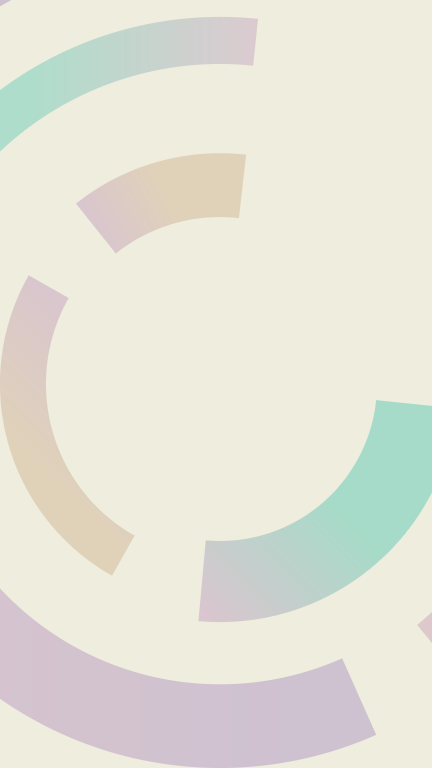
Write a WebGL 1 fragment shader that draws this background.

```glsl
precision highp float;
// Broken concentric rings in soft pastel gradients on a cream ground.

uniform vec2 u_resolution;

#define CREAM vec3(0.935, 0.929, 0.870)
#define PINK vec3(0.852, 0.775, 0.808)
#define MINT vec3(0.648, 0.860, 0.785)
#define SAND vec3(0.877, 0.822, 0.726)
#define LILAC vec3(0.808, 0.757, 0.816)
#define ROSE vec3(0.868, 0.785, 0.795)
#define CENTER vec2(0.0052, 0.0)

// Coverage of a ring piece; radii in canvas heights, angles in degrees.
float arc(vec2 p, float inner, float outer, float startDeg, float endDeg) {
  float middle = radians(0.5 * (startDeg + endDeg));
  float spread = radians(0.5 * (endDeg - startDeg));
  vec2 axis = vec2(cos(middle), sin(middle));
  vec2 q = vec2(dot(p, axis), abs(axis.x * p.y - axis.y * p.x));
  float sides = q.y * cos(spread) - q.x * sin(spread);
  float rims = abs(length(p) - 0.5 * (inner + outer)) - 0.5 * (outer - inner);
  return clamp(0.5 - max(sides, rims) * u_resolution.y, 0.0, 1.0);
}

// Linear blend of two colours between two points.
vec3 blend(vec2 p, vec2 a, vec2 b, vec3 colorA, vec3 colorB) {
  vec2 d = b - a;
  return mix(colorA, colorB, clamp(dot(p - a, d) / dot(d, d), 0.0, 1.0));
}

void main() {
  vec2 p = (gl_FragCoord.xy - 0.5 * u_resolution) / u_resolution.y - CENTER;
  vec3 color = CREAM;

  // Inner rings
  vec3 mintFade = blend(p, vec2(-0.026, -0.294), vec2(0.133, -0.135), PINK, MINT);
  color = mix(color, mintFade, arc(p, 0.2044, 0.310, 264.8, 354.1));
  vec3 sandFade = blend(p, vec2(-0.163, 0.200), vec2(-0.070, 0.250), PINK, SAND);
  color = mix(color, sandFade, arc(p, 0.2174, 0.3005, 83.5, 128.6));
  vec3 sideFade = blend(p, vec2(-0.228, 0.129), vec2(-0.352, 0.005), PINK, SAND);
  color = mix(color, sideFade, arc(p, 0.2266, 0.2865, 150.4, 240.6));

  // Outer rings
  vec3 topFade = blend(p, vec2(0.050, 0.450), vec2(-0.250, 0.450), PINK, MINT);
  color = mix(color, mix(topFade, CREAM, 0.12), arc(p, 0.4167, 0.478, 84.05, 170.0));
  vec3 lowFade = blend(p, vec2(-0.286, -0.333), vec2(0.100, -0.333), mix(PINK, LILAC, 0.4), LILAC);
  color = mix(color, lowFade, arc(p, 0.391, 0.500, 190.0, 294.0));

  // Corner pieces
  color = mix(color, ROSE, arc(p, 0.4053, 0.500, 309.3, 350.0));
  color = mix(color, LILAC, arc(p, 0.569, 0.650, 105.0, 150.0));

  gl_FragColor = vec4(color, 1.0);
}
```
